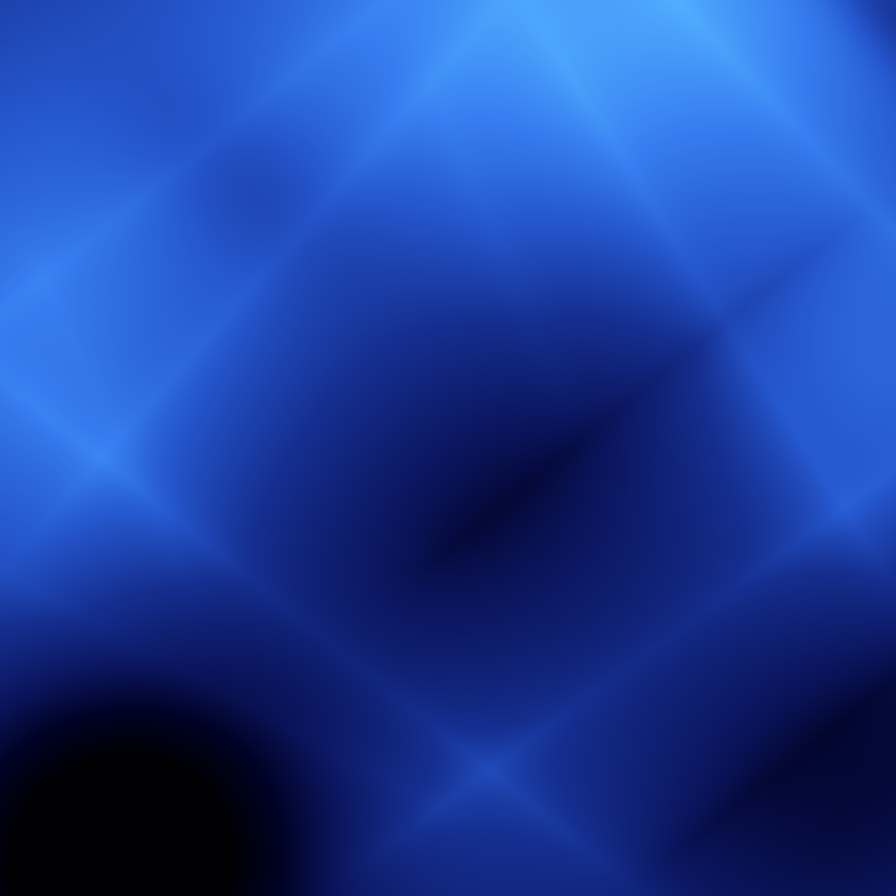
Give the GLSL for this background, as a Shadertoy shader.

```glsl
const float BASE_LIGHT = 0.40;
const float CREASE_WIDTH = 0.035;
const float CREASE_SOFTNESS = 0.003;
const float CREASE_FADE = 0.22;
const float DIAGONAL = 0.68;   // tilt of the slanted shadows, in radians

const int STOPS = 8;
const float LEVELS[STOPS] = float[](0.0, 0.15, 0.30, 0.50, 0.70, 0.85, 1.0, 1.12);
const vec3 COLOURS[STOPS] = vec3[](
    vec3(0.00, 0.00, 0.01), vec3(0.00, 0.01, 0.15),
    vec3(0.04, 0.08, 0.36), vec3(0.08, 0.18, 0.56),
    vec3(0.15, 0.35, 0.82), vec3(0.22, 0.50, 0.95),
    vec3(0.31, 0.67, 0.99), vec3(0.38, 0.80, 0.95));

// Elliptical soft spot, turned by an angle
float glow(vec2 p, vec2 centre, vec2 radius, float angle) {
    float c = cos(angle), s = sin(angle);
    vec2 q = p - centre;
    q = vec2(c * q.x + s * q.y, c * q.y - s * q.x) / radius;
    return exp(-dot(q, q));
}

// Fine line with a wide falloff, fading out at both ends
float crease(vec2 p, vec2 a, vec2 b) {
    vec2 along = b - a, q = p - a;
    float h = dot(q, along) / dot(along, along);
    float d = (along.x * q.y - along.y * q.x) / length(along);
    float fade = smoothstep(0.0, CREASE_FADE, h)
               * (1.0 - smoothstep(1.0 - CREASE_FADE, 1.0, h));
    return fade * exp(-sqrt(d * d + CREASE_SOFTNESS * CREASE_SOFTNESS) / CREASE_WIDTH);
}

float broadLight(vec2 p) {
    float light = BASE_LIGHT;
    // Bright areas: top, left, right, bottom
    light += 0.55 * glow(p, vec2(0.68, 1.02), vec2(0.45, 0.34), 0.0);
    light += 0.37 * glow(p, vec2(0.02, 0.60), vec2(0.30, 0.40), 0.0);
    light += 0.28 * glow(p, vec2(1.00, 0.57), vec2(0.22, 0.22), 0.0);
    light += 0.09 * glow(p, vec2(0.55, 0.11), vec2(0.17, 0.16), 0.0);
    // Shadows: centre, lower corners, upper corners
    light -= 0.18 * glow(p, vec2(0.56, 0.46), vec2(0.28, 0.17), DIAGONAL);
    light -= 0.62 * glow(p, vec2(0.13, 0.05), vec2(0.21, 0.22), 0.0);
    light -= 0.20 * glow(p, vec2(0.97, 0.14), vec2(0.25, 0.17), DIAGONAL);
    light -= 0.20 * glow(p, vec2(1.00, 0.99), vec2(0.14, 0.05), -0.8);
    light -= 0.09 * glow(p, vec2(0.27, 0.80), vec2(0.16, 0.08), -DIAGONAL);
    return light;
}

float creaseLight(vec2 p) {
    float light = 0.0;
    // Main crossing ridges
    light += 0.09 * crease(p, vec2(-0.15, 0.700), vec2(0.85, -0.105));
    light += 0.07 * crease(p, vec2(-0.05, 0.301), vec2(0.65, 1.101));
    light += 0.07 * crease(p, vec2(0.52, 1.100), vec2(1.08, 0.215));
    light += 0.09 * crease(p, vec2(0.30, -0.041), vec2(1.12, 0.564));
    light += 0.08 * crease(p, vec2(0.66, 1.100), vec2(1.10, 0.635));
    light += 0.06 * crease(p, vec2(-0.12, 0.552), vec2(0.52, 1.073));
    // Fainter ridges
    light += 0.03 * crease(p, vec2(0.00, 0.790), vec2(0.24, 0.285));
    light += 0.03 * crease(p, vec2(0.46, 0.960), vec2(0.65, 0.500));
    light += 0.04 * crease(p, vec2(-0.10, 0.415), vec2(0.57, 0.055));
    // Dark valleys
    light -= 0.08 * crease(p, vec2(0.40, 0.305), vec2(1.02, 0.810));
    light -= 0.07 * crease(p, vec2(0.68, -0.010), vec2(1.10, 0.320));
    return light;
}

vec3 colourRamp(float light) {
    vec3 colour = COLOURS[0];
    for (int i = 1; i < STOPS; i++) {
        float t = (light - LEVELS[i - 1]) / (LEVELS[i] - LEVELS[i - 1]);
        colour = mix(colour, COLOURS[i], clamp(t, 0.0, 1.0));
    }
    return colour;
}

void mainImage(out vec4 fragColor, in vec2 fragCoord) {
    vec2 p = fragCoord / iResolution.xy;
    fragColor = vec4(colourRamp(broadLight(p) + creaseLight(p)), 1.0);
}
```
